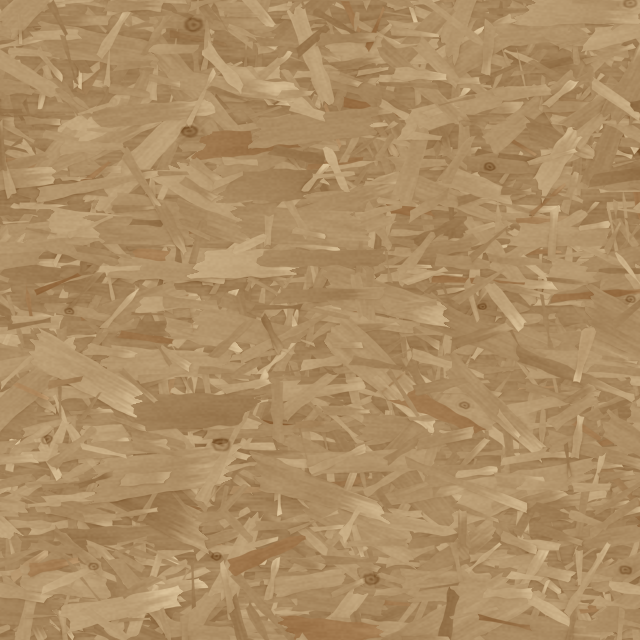
A WebGL 1 fragment shader for this texture:

```glsl
precision highp float;
// Oriented strand board: overlapping pressed wood flakes, fine slivers and a few small knots.

uniform vec2 u_resolution;

#define LAYERS 11
#define LARGE_CELL 0.125
#define SMALL_CELL 0.055
#define EDGE_SOFTNESS 0.0012
#define SHADOW_WIDTH 0.0022
#define SHADOW_DEPTH 0.55
#define TONE_MEAN 0.63
#define TONE_SPREAD 0.62
#define GRAIN_DEPTH 0.24
#define KNOT_CELL 0.22
#define DARK_WOOD vec3(0.55, 0.41, 0.25)
#define LIGHT_WOOD vec3(0.76, 0.65, 0.49)

vec4 hash4(vec2 p) {
  vec4 q = fract(p.xyxy * vec4(0.1031, 0.1030, 0.0973, 0.1099));
  q += dot(q, q.wzxy + 33.33);
  return fract((q.xxyz + q.yzzw) * q.zywx);
}

float noise(vec2 p) {
  vec2 i = floor(p), f = fract(p);
  f = f * f * (3.0 - 2.0 * f);
  float low = mix(hash4(i).x, hash4(i + vec2(1.0, 0.0)).x, f.x);
  float high = mix(hash4(i + vec2(0.0, 1.0)).x, hash4(i + 1.0).x, f.x);
  return mix(low, high, f.y);
}

mat2 rotation(float a) {
  return mat2(cos(a), -sin(a), sin(a), cos(a));
}

// Streaks along the x axis of a flake, centred on zero.
float fibres(vec2 p, vec2 seed) {
  float broad = noise(p * vec2(14.0, 95.0) + seed);
  float fine = noise(p * vec2(45.0, 330.0) + seed + 17.0);
  return 0.55 * broad + 0.45 * fine - 0.5;
}

// Paints one flake over the wood; wood holds (tone, warmth).
vec2 paintFlake(vec2 wood, vec2 offset, float cell, float large, vec4 shape, vec4 look) {
  float turn = 2.0 * shape.x - 1.0;
  float angle = turn * (0.25 + 1.1 * turn * turn) * mix(1.35, 1.0, large);
  vec2 p = rotation(angle) * offset;
  float halfLength = cell * mix(0.42, 0.85, shape.y);
  float halfWidth = halfLength * mix(0.07, mix(0.26, 0.36, large), shape.z);
  if (abs(p.x) > 1.5 * halfLength + 0.01 || abs(p.y) > halfWidth + 0.015) return wood;

  // Tapered sides, slanted and splintered ends.
  vec2 seed = floor(look.xy * 200.0);
  float along = p.x / halfLength;
  float width = halfWidth * (1.0 - 0.6 * shape.w * clamp(0.5 + 0.5 * along, 0.0, 1.0));
  float side = abs(p.y) - width + 0.004 * (noise(vec2(p.x * 50.0, 3.0) + seed) - 0.5);
  float splinter = halfWidth * 0.7 * (noise(vec2(p.y * 170.0, 9.0) + seed) - 0.5);
  float end = abs(p.x + p.y * (look.z - 0.5) * 1.6) - halfLength + splinter;
  float d = max(side, end);

  // Gap shadow, strongest below the flake.
  float below = 0.35 + 0.65 * smoothstep(0.3, -0.6, offset.y / halfWidth);
  float shadow = exp(-max(d, 0.0) / SHADOW_WIDTH) * below * look.w * look.w;
  wood.x -= SHADOW_DEPTH * shadow * noise(p * 60.0 + seed);

  float cover = smoothstep(EDGE_SOFTNESS, -EDGE_SOFTNESS, d);
  if (cover <= 0.0) return wood;
  float tone = TONE_MEAN + TONE_SPREAD * mix(1.1, 0.75, large) * (look.x + look.y - 1.0) * 0.75;
  float grain = fibres(p, seed);
  tone += GRAIN_DEPTH * (0.6 + look.z) * grain;
  tone += (look.z - 0.5) * 0.22 * along;
  // Some flakes are frayed pale towards one end.
  float fray = step(0.72, look.w) * smoothstep(0.25, 1.0, along + grain * 0.7);
  tone += 0.42 * fray;
  float warmth = smoothstep(0.9, 1.0, shape.w) * step(look.x, 0.6);
  return mix(wood, vec2(tone - 0.3 * warmth, warmth), cover);
}

// Darkening of sparse ringed knots.
float knots(vec2 uv) {
  vec2 id = floor(uv / KNOT_CELL);
  vec4 h = hash4(id + 71.0);
  vec2 p = uv - (id + 0.3 + 0.4 * h.xy) * KNOT_CELL;
  p += 0.003 * (vec2(noise(uv * 130.0), noise(uv * 130.0 + 40.0)) - 0.5);
  float r = length(p * vec2(0.8, 1.1)) / mix(0.005, 0.011, h.z);
  float core = 0.55 * exp(-r * r * 4.0);
  float ring = 0.45 * exp(-12.0 * (r - 0.9) * (r - 0.9));
  float halo = 0.22 * exp(-0.35 * r * r) * (0.6 + 0.4 * cos(r * 7.0));
  return step(h.w, 0.36) * (core + ring + halo);
}

void main() {
  vec2 uv = gl_FragCoord.xy / min(u_resolution.x, u_resolution.y);
  vec2 wood = vec2(0.4 + 0.5 * fibres(uv, vec2(5.0)), 0.0);

  // Fine chips lie lowest, then broad flakes alternate with slivers.
  for (int layer = 0; layer < LAYERS; layer++) {
    float n = float(layer);
    float large = step(2.5, n) * mod(n, 2.0);
    float cell = mix(SMALL_CELL, LARGE_CELL, large);
    float presence = n < 2.5 ? 0.95 : mix(0.42, 0.66, large);
    vec2 grid = uv / cell + vec2(0.37, 0.61) * n;
    for (int y = -1; y <= 1; y++) {
      for (int x = -1; x <= 1; x++) {
        vec2 id = floor(grid) + vec2(float(x), float(y));
        vec4 place = hash4(id + 37.0 * n + 11.0);
        if (place.z > presence) continue;
        vec2 offset = (grid - id - 0.5 - 0.8 * (place.xy - 0.5)) * cell;
        vec4 shape = hash4(id + 53.0 * n + 207.0);
        vec4 look = hash4(id + 29.0 * n + 419.0);
        wood = paintFlake(wood, offset, cell, large, shape, look);
      }
    }
  }

  // Broad stains, knots and surface speckle.
  wood.x += 0.16 * (noise(uv * vec2(7.0, 12.0)) - 0.5);
  wood.x += 0.12 * (noise(uv * vec2(230.0, 330.0)) - 0.5) - knots(uv);
  vec3 color = mix(DARK_WOOD, LIGHT_WOOD, clamp(wood.x, -0.9, 1.5));
  color += wood.y * vec3(0.015, -0.015, -0.025);
  gl_FragColor = vec4(color, 1.0);
}
```
